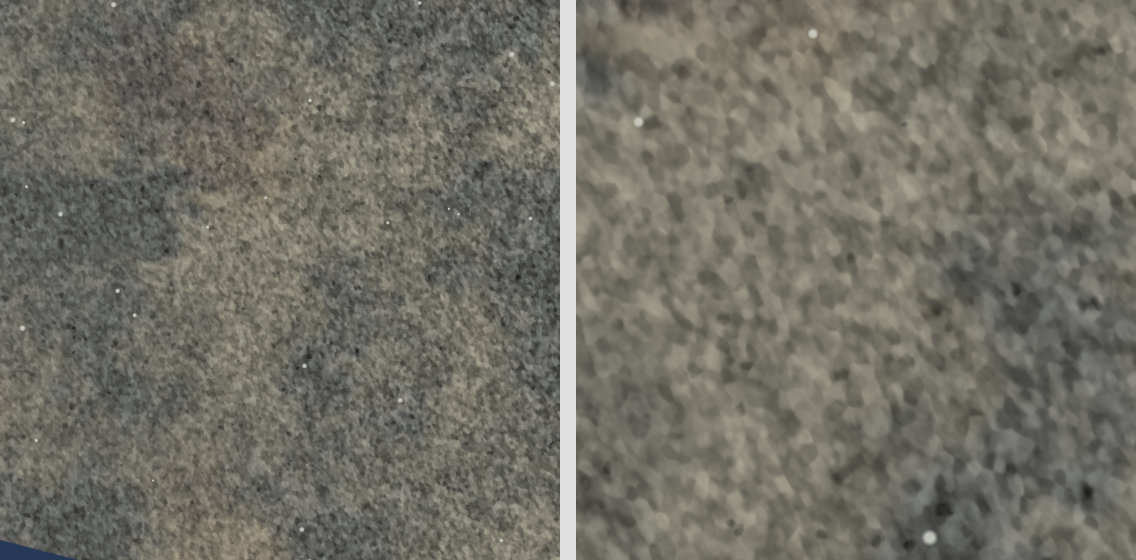
Left, the full canvas; right, a detail of the centre.
This texture is drawn by a WebGL 1 fragment shader. Its source:

```glsl
precision highp float;
uniform vec2 u_resolution;

const vec3 SLATE_TINT = vec3(0.985, 1.0, 0.970);
const vec3 TAN_TINT = vec3(1.03, 1.01, 0.895);
const vec3 RUST_TINT = vec3(1.03, 0.985, 0.96);
const vec3 CHIP_COLOR = vec3(0.80, 0.81, 0.77);
const vec3 CORNER_BLUE = vec3(0.15, 0.22, 0.34);

vec3 hash3(vec2 cell) {
  vec3 q = fract(cell.xyx * vec3(0.1031, 0.1030, 0.0973));
  q += dot(q, q.yzx + 33.33);
  return fract((q.xxy + q.yzz) * q.zyx);
}

mat2 rotation(float angle) {
  float c = cos(angle), s = sin(angle);
  return mat2(c, -s, s, c);
}

// Cellular noise: random cell values blended by distance, centred on zero
float cellBlend(vec2 p, float sharpness) {
  vec2 base = floor(p);
  float total = 0.0, weights = 0.0;
  for (int y = -1; y <= 1; y++) {
    for (int x = -1; x <= 1; x++) {
      vec2 cell = base + vec2(float(x), float(y));
      vec3 rnd = hash3(cell);
      vec2 toSeed = cell + rnd.xy - p;
      float w = exp(-sharpness * dot(toSeed, toSeed));
      total += w * rnd.z;
      weights += w;
    }
  }
  return total / max(weights, 1e-5) - 0.5;
}

// Soft round dots of varied size in a random share of the cells
float dots(vec2 p, float chance, float minRadius, float maxRadius) {
  vec2 base = floor(p);
  float cover = 0.0;
  for (int y = -1; y <= 1; y++) {
    for (int x = -1; x <= 1; x++) {
      vec2 cell = base + vec2(float(x), float(y));
      vec3 rnd = hash3(cell + 71.0);
      float radius = mix(minRadius, maxRadius, fract(rnd.z * 57.0));
      float dist = length(cell + rnd.xy - p);
      float disc = 1.0 - smoothstep(0.35 * radius, radius, dist);
      cover = max(cover, disc * step(rnd.z, chance));
    }
  }
  return cover;
}

// Broad stains with ragged borders
float stains(vec2 uv, float scale) {
  vec2 ragged = vec2(cellBlend(uv * 24.0 + 5.0, 5.0),
                     cellBlend(uv * 24.0 + 45.0, 5.0));
  vec2 p = uv + 0.08 * ragged;
  return cellBlend(p * scale + 13.0, 4.0)
       + 0.6 * cellBlend(p * scale * 2.3 + 31.0, 4.0);
}

// Gritty grains, slightly drawn out along a steep diagonal
float grit(vec2 uv) {
  vec2 p = rotation(0.5) * uv * vec2(1.2, 0.88);
  return 0.135 * cellBlend(p * 82.0 + 9.0, 6.0)
       + 0.17 * cellBlend(p * 145.0 + 3.0, 6.0)
       + 0.06 * cellBlend(p * 240.0 + 17.0, 6.0);
}

void main() {
  vec2 uv = gl_FragCoord.xy / min(u_resolution.x, u_resolution.y);

  // Lightness from stains, clumps and grains
  float stain = stains(uv, 5.5);
  float clump = cellBlend(uv * 34.0 + 60.0, 5.0);
  float contrast = mix(0.9, 1.15, smoothstep(0.1, 0.9, uv.x));
  float tone = 0.415 + 0.13 * stain + 0.07 * clump + contrast * grit(uv);

  // Dark pits, denser in the darker clumps
  vec2 pitPoint = uv + 0.005 * vec2(cellBlend(uv * 130.0, 6.0),
                                    cellBlend(uv * 130.0 + 50.0, 6.0));
  float pits = dots(pitPoint * 62.0, 0.18, 0.22, 0.5);
  tone -= 0.11 * pits * smoothstep(0.25, -0.2, clump);

  // Cool asphalt, tan dust and faint rust
  float dust = smoothstep(-0.4, 0.4, stain + 0.3 * clump);
  float rust = smoothstep(0.0, 0.45, stains(uv + 4.0, 3.5));
  vec3 color = tone * mix(SLATE_TINT, TAN_TINT, dust);
  color *= mix(vec3(1.0), RUST_TINT, rust);

  // Scattered pale chips
  float chips = dots(uv * 24.0 + 7.0, 0.04, 0.07, 0.16);
  color = mix(color, CHIP_COLOR, 0.9 * chips);

  // Blue floor beyond the slanted edge
  float edge = dot(uv - vec2(0.0, 0.036), normalize(vec2(0.26, 1.0)));
  color = mix(CORNER_BLUE, color, smoothstep(-0.002, 0.002, edge));

  gl_FragColor = vec4(clamp(color, 0.0, 1.0), 1.0);
}
```
